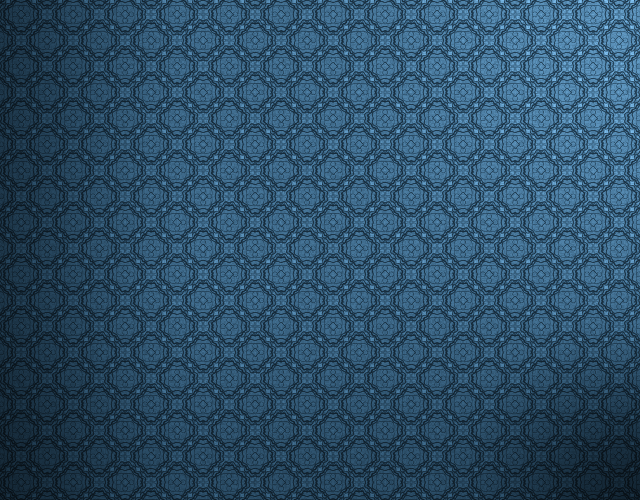
Give the GLSL for this pattern, as a Shadertoy shader.

```glsl
float hash(vec2 p) {
    return fract(sin(dot(p, vec2(127.1, 311.7))) * 43758.5453);
}

float fill(float d, float px) {
    return 1.0 - smoothstep(-0.6 * px, 0.6 * px, d);
}

float stroke(float d, float halfWidth, float px) {
    return fill(abs(d) - halfWidth, px);
}

// Concentric scalloped rings around a small diamond flower
float medallionInk(vec2 q, float px) {
    float r = length(q);
    float a = atan(q.y, q.x + 1e-5);
    float s = r * (1.0 - 0.09 * cos(4.0 * a) + 0.035 * cos(16.0 * a));
    float ink = 0.2 * fill(s - 0.37, px);

    ink = max(ink, 0.85 * stroke(s - 0.358, 0.013, px));
    ink = max(ink, 0.95 * stroke(s - 0.302, 0.016, px));
    ink = max(ink, 0.85 * stroke(r * (1.0 + 0.07 * cos(8.0 * a)) - 0.247, 0.013, px));
    ink = max(ink, 0.65 * stroke(r * (1.0 + 0.1 * cos(4.0 * a)) - 0.187, 0.010, px));

    // Leaf veins crossing the outer band
    float band = smoothstep(0.25, 0.28, s) * fill(s - 0.36, px);
    ink = max(ink, 0.7 * band * smoothstep(0.2, 0.9, cos(16.0 * a + 40.0 * s)));

    // Inner petals, diamond and bead
    float petal = length((q.x > q.y ? q : q.yx) - vec2(0.12, 0.0));
    ink = max(ink, 0.65 * stroke(petal - 0.047, 0.009, px));
    ink = max(ink, 0.8 * stroke(q.x + q.y - 0.082, 0.012, px));
    return mix(ink, 0.1, fill(r - 0.025, px));
}

// Four diagonal petals with a bead in the middle
float crossInk(vec2 f, float px) {
    vec2 g = vec2(f.y - f.x, f.x + f.y) * 0.7071;
    float petal = (length((g - vec2(0.13, 0.0)) / vec2(0.105, 0.052)) - 1.0) * 0.052;
    float ink = 0.5 * stroke(petal, 0.007, px);
    ink = max(ink, 0.35 * stroke(g.y, 0.005, px) * fill(abs(g.x - 0.13) - 0.05, px));
    ink = max(ink, 0.45 * stroke(length(f) - 0.03, 0.007, px));
    return max(ink, 0.4 * stroke(length(f + vec2(0.1, 0.0)) - 0.028, 0.007, px));
}

float lighting(vec2 uv) {
    float light = mix(0.48, 1.0, smoothstep(-0.06, 0.34, uv.x));
    light *= mix(0.7, 1.0, smoothstep(-0.05, 0.5, uv.y));
    light += 0.3 * smoothstep(0.35, 1.0, uv.x) * smoothstep(0.2, 0.95, uv.y);
    float corner = length((uv - vec2(1.0, 0.0)) * vec2(1.0, 0.9));
    return light * mix(0.5, 1.0, smoothstep(0.0, 0.36, corner));
}

void mainImage(out vec4 fragColor, in vec2 fragCoord) {
    vec2 uv = fragCoord / iResolution.xy;
    vec2 p = fragCoord / iResolution.y;
    float px = 1.0 / (0.104 * iResolution.y);

    // Staggered lattice folded into one quarter of a diamond
    vec2 cell = (p - vec2(0.1983, 0.5033)) / 0.104;
    vec2 q = abs(fract(cell + 0.5) - 0.5);
    if (q.x + q.y > 0.5) q = 0.5 - q;
    vec2 octant = q.x > q.y ? q : q.yx;

    float ink = max(medallionInk(q, px), crossInk(octant - vec2(0.5, 0.0), px));

    // Bright square studs where medallions meet
    vec2 stud = abs(q - 0.25);
    float studEdge = max(stud.x, stud.y) - 0.035;
    ink = max(ink, 0.6 * stroke(studEdge - 0.012, 0.009, px));
    ink = mix(ink, -0.12, fill(studEdge, px));

    // Woven grain
    float grain = hash(floor(p * 400.0)) - 0.5;
    float tone = mix(0.64, 0.21, ink) * lighting(uv) * (1.0 + 0.16 * grain);

    vec3 color = tone * vec3(0.33 + 0.22 * tone, 0.71 + 0.1 * tone, 1.0);
    fragColor = vec4(color, 1.0);
}
```
